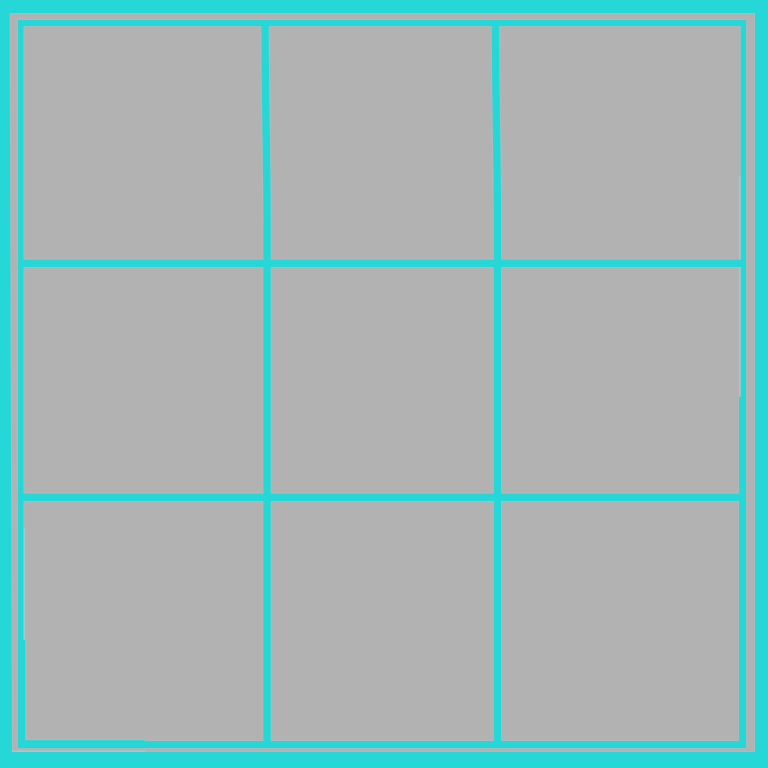
A WebGL 1 fragment shader for this pattern:

```glsl
precision highp float;
// A grey panel ruled into three by three cells by cyan dividers, inside a thin
// cyan frame and a broad cyan border. Built from box and line distances; the
// edges carry a faint pale fringe, a slight lean and a few uneven steps.

uniform vec2 u_resolution;

#define GREY vec3(0.698, 0.698, 0.698)
#define CYAN vec3(0.150, 0.843, 0.843)
#define PALE vec3(0.670, 0.780, 0.780)
#define FIRST_DIVIDER vec2(0.3477, 0.3525)
#define DIVIDER_PITCH vec2(0.3000, 0.3047)
#define DIVIDER_HALF 0.0048
#define LEAN 0.0026
#define FRINGE_WIDTH 0.0022
#define FRINGE_STRENGTH 0.45
#define STEP_SIZE 0.0022

// Signed distance to an axis-aligned box, negative inside.
float boxDistance(vec2 p, vec2 low, vec2 high) {
  vec2 q = max(low - p, p - high);
  return max(q.x, q.y);
}

// Distance to the nearer of the two dividers along each axis.
float dividerDistance(vec2 p) {
  // Upright dividers drift left near the top.
  p.x += LEAN * smoothstep(0.70, 0.97, p.y);
  vec2 index = clamp(floor((p - FIRST_DIVIDER) / DIVIDER_PITCH + 0.5), 0.0, 1.0);
  vec2 offset = abs(p - FIRST_DIVIDER - index * DIVIDER_PITCH);
  return min(offset.x, offset.y) - DIVIDER_HALF;
}

float coverage(float distance, float pixel) {
  return clamp(0.5 - distance / pixel, 0.0, 1.0);
}

void main() {
  vec2 p = gl_FragCoord.xy / u_resolution;
  float pixel = 1.0 / min(u_resolution.x, u_resolution.y);

  // Broad border: its left edge is slightly skewed.
  float panelLeft = mix(0.0156, 0.0124, p.y);
  float panel = boxDistance(p, vec2(panelLeft, 0.0208), vec2(0.9830, 0.9830));

  // Thin frame: its inner edge thickens in steps on the lower sides.
  vec2 innerLow = vec2(0.0306, 0.0352);
  vec2 innerHigh = vec2(0.9645, 0.9661);
  innerLow.x += STEP_SIZE * step(p.y, 0.1667);
  innerHigh.x -= STEP_SIZE * step(p.y, 0.4830);
  innerLow.y += 0.5 * STEP_SIZE * step(p.x, 0.1890);
  float outer = boxDistance(p, vec2(0.0234, 0.0260), vec2(0.9714, 0.9740));
  float inner = boxDistance(p, innerLow, innerHigh);
  float frame = max(outer, -inner);

  float dividers = max(dividerDistance(p), outer);
  float ink = min(-panel, min(frame, dividers));

  // Pale fringe around the ink, and worn slivers beside the frame.
  float fringe = FRINGE_STRENGTH * (1.0 - smoothstep(0.0, FRINGE_WIDTH, ink));
  float leftSliver = boxDistance(p, vec2(0.0300, 0.1667), vec2(0.0326, 0.3125));
  float rightSliver = boxDistance(p, vec2(0.9623, 0.4830), vec2(0.9650, 0.7710));
  float lowSliver = boxDistance(p, vec2(0.0156, 0.0200), vec2(0.1890, 0.0228));
  float worn = coverage(min(leftSliver, min(rightSliver, lowSliver)), pixel);

  vec3 colour = mix(GREY, PALE, max(fringe, worn));
  colour = mix(colour, CYAN, coverage(ink, pixel));
  gl_FragColor = vec4(colour, 1.0);
}
```
